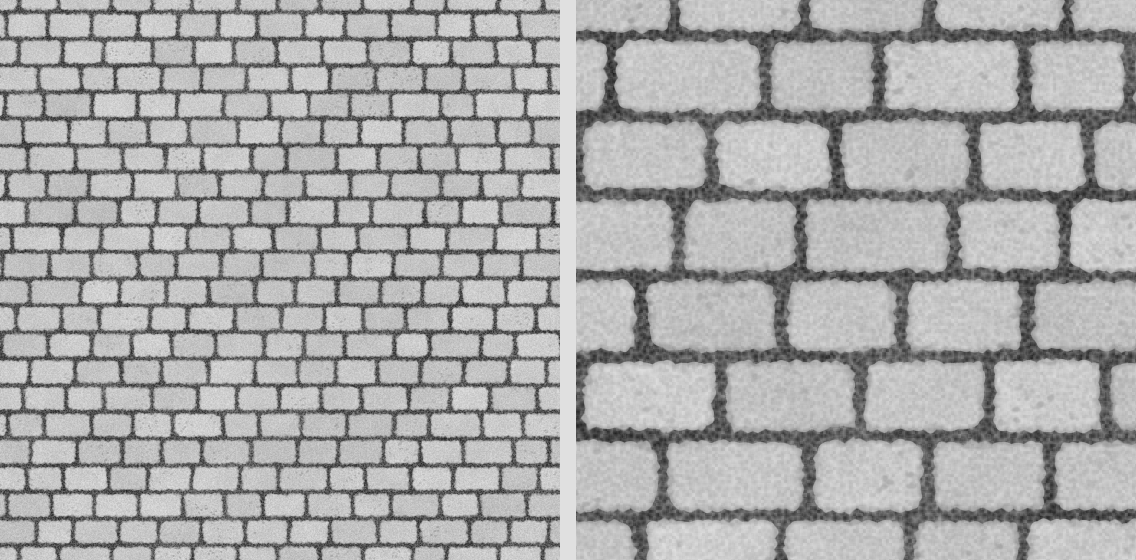
Left, the full canvas; right, a detail of the centre.
This texture is drawn by a Shadertoy shader. Its source:

```glsl
#define ROWS 21.0
#define COLUMNS 13.0
#define ROW_PHASE 0.45
#define JOINT_HALF 0.0030
#define CORNER 0.0085
#define JITTER 0.26
#define ROUGHNESS 0.0034
#define STONE_TONE 0.785
#define MORTAR_DARK 0.21
#define MORTAR_LIGHT 0.58
#define PIT_TONE 0.62

float hash(vec2 p) {
    vec3 q = fract(p.xyx * 0.1031);
    q += dot(q, q.yzx + 33.33);
    return fract((q.x + q.y) * q.z);
}

// Distance to the nearest scattered point
float cellular(vec2 p) {
    vec2 cell = floor(p), f = fract(p);
    float nearest = 2.0;
    for (int y = -1; y <= 1; y++)
    for (int x = -1; x <= 1; x++) {
        vec2 o = vec2(x, y), id = cell + o;
        vec2 point = o + vec2(hash(id), hash(id + 71.7));
        nearest = min(nearest, length(point - f));
    }
    return nearest;
}

// Layered sines, roughly -1 to 1
float waves(vec2 p) {
    float sum = 0.0, amp = 0.5;
    for (int i = 0; i < 4; i++) {
        sum += amp * sin(p.x + 1.7 * sin(p.y)) * cos(p.y - 1.3 * sin(p.x * 0.7));
        p = mat2(1.5, 1.1, -1.1, 1.5) * p + 2.3;
        amp *= 0.6;
    }
    return sum;
}

// Sideways offset of the upright joint at the left of a stone
float jointOffset(float column, float row) {
    return JITTER * (hash(vec2(mod(column, COLUMNS), row) + 5.3) - 0.5);
}

float roundedBox(vec2 p, vec2 halfSize, float radius) {
    vec2 q = abs(p) - halfSize + radius;
    return length(max(q, 0.0)) + min(max(q.x, q.y), 0.0) - radius;
}

// Signed distance to the nearest stone; also gives its id
float stoneDistance(vec2 p, out vec2 id) {
    float y = p.y * ROWS + ROW_PHASE;
    float row = mod(floor(y), ROWS);
    float v = fract(y) - 0.5;

    // Raking bond that turns back on itself at one course
    float shift = 1.12 - abs(row - 14.0) / 3.0 + 0.12 * (hash(vec2(row, 9.0)) - 0.5);
    float x = p.x * COLUMNS - shift;
    float column = floor(x);
    if (x < column + jointOffset(column, row)) column -= 1.0;
    else if (x > column + 1.0 + jointOffset(column + 1.0, row)) column += 1.0;
    float left = column + jointOffset(column, row);
    float right = column + 1.0 + jointOffset(column + 1.0, row);
    id = vec2(mod(column, COLUMNS), row);

    // Each stone leans and shrinks a little
    float lean = 0.10 * (hash(id + 17.0) - 0.5);
    vec2 local = vec2(x - 0.5 * (left + right) + lean * v, v) / vec2(COLUMNS, ROWS);
    vec2 halfSize = 0.5 * vec2((right - left) / COLUMNS, 1.0 / ROWS) - JOINT_HALF;
    halfSize -= 0.0012 * vec2(hash(id + 23.0), hash(id + 31.0));
    return roundedBox(local, halfSize, CORNER * mix(0.6, 1.2, hash(id + 41.0)));
}

void mainImage(out vec4 fragColor, in vec2 fragCoord) {
    vec2 uv = fragCoord / iResolution.xy;
    float pixel = 1.0 / iResolution.y;

    // Wavy courses with chipped outlines
    vec2 bent = uv + 0.0013 * vec2(waves(uv * 95.0), waves(uv.yx * 80.0 + 4.0));
    vec2 id;
    float d = stoneDistance(bent, id);
    d += ROUGHNESS * (cellular(uv * 150.0) - 0.5);

    // Fine grain and broad stains
    float grain = cellular(uv * 260.0 + 13.0);
    float speck = hash(floor(uv * 512.0));
    float stain = waves(uv * 38.0 + 7.0 * hash(id));

    // Stone face: own tone, grain, pits and a worn rim
    float stone = STONE_TONE + 0.055 * (hash(id + 53.0) - 0.5);
    stone += 0.025 * stain + 0.07 * (grain - 0.5) + 0.06 * (speck - 0.5);
    float pitDistance = cellular(uv * vec2(85.0, 105.0) + 0.5 * stain);
    float pits = 1.0 - smoothstep(0.12, 0.34, pitDistance + 0.10 * grain);
    pits *= smoothstep(-0.05, 0.35, waves(uv * 55.0 + 20.0)) * hash(id + 67.0);
    stone = mix(stone, PIT_TONE, 0.85 * pits);
    stone -= 0.12 * smoothstep(-0.0040, 0.0, d);

    // Gritty mortar, deepest in the middle of the joint
    float grit = 0.65 * grain + 0.35 * speck;
    float mortar = mix(MORTAR_DARK, MORTAR_LIGHT, grit);
    mortar += 0.08 * waves(uv * 30.0 + 3.0) - 0.05 * smoothstep(0.0, 0.003, d);

    float cover = smoothstep(-pixel, pixel, d);
    fragColor = vec4(vec3(mix(stone, mortar, cover)), 1.0);
}
```
